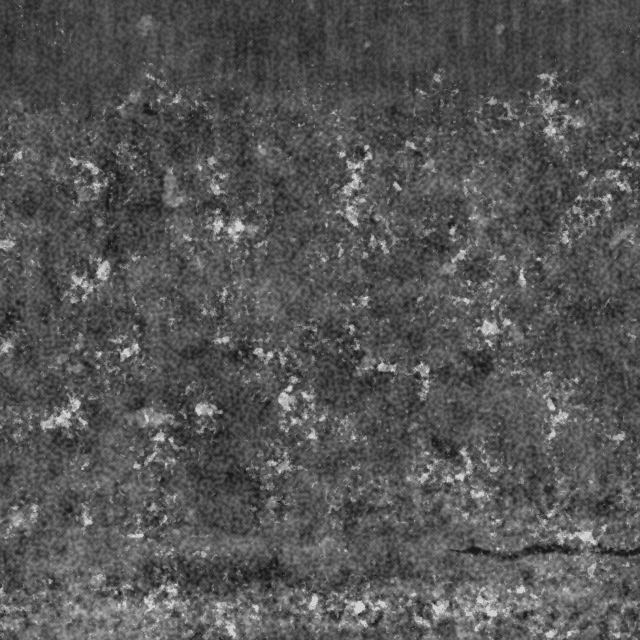
Give the GLSL for this texture, as a three.js fragment shader.

```glsl
varying vec2 vUv;

const float TAU = 6.2831853;

// Tones
const float TOP_TONE = 0.268;
const float MIDDLE_TONE = 0.298;
const float BOTTOM_TONE = 0.345;
const float FLECK_GAIN = 0.36;
const float SPECK_GAIN = 0.2;
const float PATCH_GAIN = 0.2;
const float PIT_DEPTH = 0.15;
const float CRACK_DEPTH = 0.22;

// Frequencies, in cycles across the canvas
const float CLOUD_FREQ = 5.0;
const float CLUSTER_FREQ = 10.0;
const float PATCH_FREQ = 13.0;
const float PIT_FREQ = 15.0;
const float MOTTLE_FREQ = 30.0;
const float FLECK_FREQ = 46.0;
const float GRIT_FREQ = 62.0;
const float SPECK_FREQ = 95.0;
const float GRAIN_FREQ = 150.0;
const float WEAVE_FREQ = 170.0;
const vec2 STREAK_FREQ = vec2(75.0, 7.0);
const vec2 BAND_FREQ = vec2(3.0, 17.0);

// Crack placement
const float CRACK_HEIGHT = 0.137;
const float CRACK_START = 0.68;
const float CRACK_WIDTH = 0.007;

float hash(vec2 cell) {
  vec3 q = fract(cell.xyx * vec3(0.1031, 0.1030, 0.0973));
  q += dot(q, q.yzx + 33.33);
  return fract((q.x + q.y) * q.z);
}

float cornerSlope(vec2 cell, vec2 offset) {
  float angle = TAU * hash(cell);
  return dot(vec2(cos(angle), sin(angle)), offset);
}

float gradientNoise(vec2 p) {
  vec2 i = floor(p);
  vec2 f = fract(p);
  vec2 u = f * f * f * (f * (f * 6.0 - 15.0) + 10.0);
  vec2 e = vec2(1.0, 0.0);
  float low = mix(cornerSlope(i, f), cornerSlope(i + e, f - e), u.x);
  float high = mix(cornerSlope(i + e.yx, f - e.yx), cornerSlope(i + 1.0, f - 1.0), u.x);
  return mix(low, high, u.y);
}

float fbm(vec2 p) {
  mat2 turn = mat2(0.8, 0.6, -0.6, 0.8);
  float sum = 0.0;
  float amplitude = 1.0;
  for (int octave = 0; octave < 4; octave++) {
    sum += amplitude * gradientNoise(p);
    p = turn * p * 2.0 + 17.3;
    amplitude *= 0.52;
  }
  return sum;
}

// Soft horizontal strip around a height
float strip(float y, float center, float halfWidth) {
  float d = (y - center) / halfWidth;
  return exp(-d * d);
}

// Dull metal: tonal zones, clouds, vertical streaks, grain and weave
float baseSurface(vec2 p, float top, float bottom) {
  float tone = mix(mix(MIDDLE_TONE, TOP_TONE, top), BOTTOM_TONE, bottom);
  tone += mix(0.11, 0.06, top) * fbm(p * CLOUD_FREQ + 3.7);
  tone += 0.15 * bottom * fbm(p * BAND_FREQ + 61.0);
  tone += mix(0.14, 0.07, top) * fbm(p * MOTTLE_FREQ + 8.1);
  tone += mix(0.05, 0.08, top) * fbm(p * STREAK_FREQ + 29.0);
  tone += mix(0.19, 0.12, top) * gradientNoise(mat2(0.8, 0.6, -0.6, 0.8) * p * GRAIN_FREQ + 5.5);
  vec2 weave = sin(p * WEAVE_FREQ * TAU);
  return tone + 0.014 * weave.x * weave.y;
}

// Small bright chips gathered in clusters
float flecks(vec2 p, float cluster, float top, float bottom) {
  float field = fbm(p * FLECK_FREQ + 41.0) + 0.85 * cluster;
  float seam = strip(p.y, 0.134, 0.008) * (1.0 - smoothstep(0.3, 0.6, p.x));
  field += 0.3 * seam - 0.32 * top - 0.06 * bottom;
  return smoothstep(0.38, 0.8, field);
}

// Fine bright dust, denser near the clusters
float specks(vec2 p, float cluster, float top) {
  float field = fbm(p * SPECK_FREQ + 53.0) + 0.5 * cluster;
  return smoothstep(0.25, 0.65, field - 0.2 * top);
}

// Larger ragged pale spots
float patches(vec2 p, float top, float bottom) {
  float field = fbm(p * PATCH_FREQ + 77.0) + 0.28 * fbm(p * MOTTLE_FREQ * 2.0 + 2.0);
  return smoothstep(0.38, 0.68, field - 0.08 * top - 0.05 * bottom);
}

// Wavy dark split, tapered at its inner end
float crack(vec2 p) {
  float path = CRACK_HEIGHT + 0.012 * fbm(vec2(p.x * 11.0, 4.3));
  float taper = smoothstep(CRACK_START, CRACK_START + 0.14, p.x);
  float width = CRACK_WIDTH * (0.5 + 0.5 * taper + 0.9 * gradientNoise(p * 30.0));
  float line = 1.0 - smoothstep(0.3 * width, 1.5 * width, abs(p.y - path));
  return line * smoothstep(CRACK_START, CRACK_START + 0.04, p.x);
}

void main() {
  vec2 p = vUv;
  float top = smoothstep(0.79, 0.89, p.y + 0.06 * fbm(p * 6.0));
  float bottom = 1.0 - smoothstep(0.12, 0.32, p.y);
  float cluster = fbm(p * CLUSTER_FREQ + 12.0);
  float tone = baseSurface(p, top, bottom);

  // Worn strips near the foot, with a darker hollow between them
  float rightWear = strip(p.y, 0.22, 0.045) * smoothstep(0.4, 0.75, p.x);
  float footWear = strip(p.y, 0.045, 0.04);
  float wear = max(rightWear, footWear) * (0.9 + 0.9 * cluster);
  tone += 0.06 * wear;
  tone -= 0.06 * strip(p.y, 0.115, 0.03) * (1.0 - smoothstep(0.3, 0.6, p.x));
  tone += (0.1 * bottom + 0.22 * wear) * fbm(p * GRIT_FREQ + 19.0);

  // Pale spots, chips and dark marks
  tone += PATCH_GAIN * patches(p, top, bottom);
  tone += SPECK_GAIN * specks(p, cluster, top);
  tone += FLECK_GAIN * flecks(p, cluster, top, bottom);
  float pits = smoothstep(0.48, 0.75, fbm(p * PIT_FREQ + 93.0));
  tone -= PIT_DEPTH * pits * (1.0 - top);
  tone -= CRACK_DEPTH * crack(p);

  gl_FragColor = vec4(vec3(clamp(tone, 0.1, 0.82)), 1.0);
}
```
